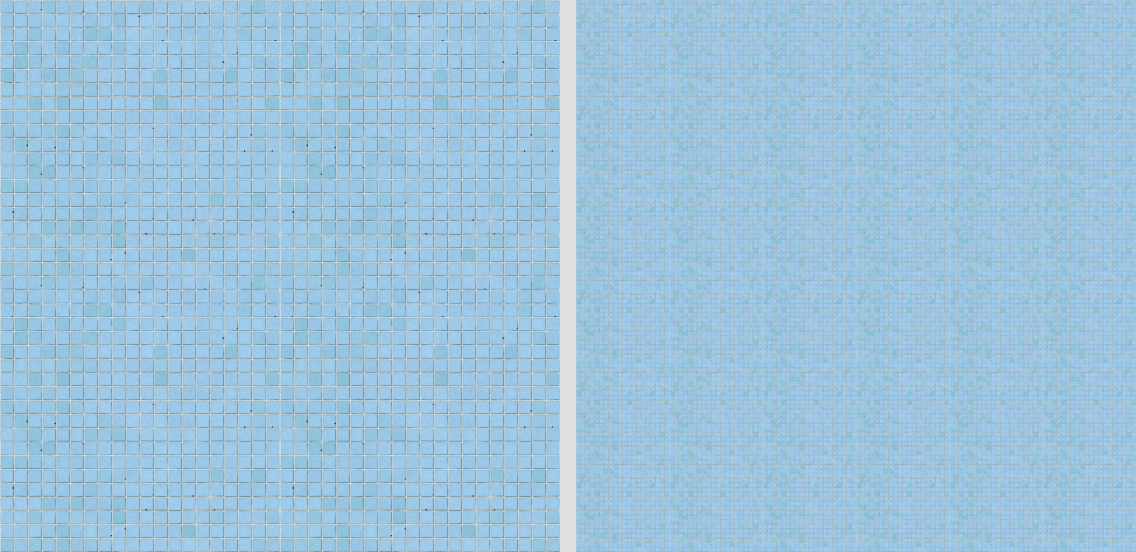
Left: one tile. Right: repeated 3 by 3.
This texture is drawn by a WebGL 2 fragment shader. Its source:

```glsl
#version 300 es
precision highp float;

uniform vec2 u_resolution;
out vec4 outColor;

const float TILES = 40.0;            // tiles across and down
const float BLOCK = 20.0;            // tiles before the variation repeats
const float HALF_SIZE = 0.447;       // half a tile, in cells
const float SIZE_VARIATION = 0.012;
const float SHIFT = 0.014;           // how far tiles sit off centre
const float TILT = 0.018;
const float CORNER = 0.045;
const vec2 SHADOW_OFFSET = vec2(0.036, -0.040);
const float TEAL_SHARE = 0.13;
const float SPECK_SHARE = 0.06;
const float GRAIN = 0.035;

const vec3 TILE_BLUE = vec3(0.622, 0.792, 0.920);
const vec3 TILE_TEAL = vec3(0.555, 0.765, 0.862);
const vec3 GROUT = vec3(0.735, 0.785, 0.795);
const vec3 GROUT_PALE = vec3(0.82, 0.86, 0.87);
const vec3 SHADOW = vec3(0.33, 0.42, 0.45);
const vec3 SPECK = vec3(0.10, 0.13, 0.17);

float hash(vec2 p, float seed) {
  vec3 q = fract(vec3(p.xyx + seed * 7.31) * vec3(0.1031, 0.1030, 0.0973));
  q += dot(q, q.yzx + 33.33);
  return fract((q.x + q.y) * q.z);
}

// Value noise over tile units, wrapping once per block
float noise(vec2 tilePos, float perTile, float seed) {
  vec2 p = tilePos * perTile;
  float period = BLOCK * perTile;
  vec2 i = floor(p);
  vec2 f = fract(p);
  f = f * f * (3.0 - 2.0 * f);
  vec2 a = mod(i, period);
  vec2 b = mod(i + 1.0, period);
  return mix(mix(hash(a, seed), hash(vec2(b.x, a.y), seed), f.x),
             mix(hash(vec2(a.x, b.y), seed), hash(b, seed), f.x), f.y);
}

float roundedBox(vec2 p, vec2 halfSize, float radius) {
  vec2 q = abs(p) - halfSize + radius;
  return length(max(q, 0.0)) + min(max(q.x, q.y), 0.0) - radius;
}

float coverage(float distance, float pixel) {
  return clamp(0.5 - distance / pixel, 0.0, 1.0);
}

vec3 tileColor(vec2 pos, vec2 id, float edge) {
  // Teal tiles gather near the left of each block
  float gather = 0.5 + 0.5 * cos(6.2831853 * (id.x - 2.0) / BLOCK);
  float isTeal = step(hash(id, 1.0), TEAL_SHARE * (0.35 + 1.5 * gather));
  float teal = isTeal * (0.35 + 0.65 * hash(id, 2.0));
  teal += 0.16 * gather + 0.22 * (noise(pos, 0.4, 3.0) - 0.4);
  vec3 color = mix(TILE_BLUE, TILE_TEAL, clamp(teal, 0.0, 1.0));

  // Tone of each tile, cloudy glaze, fine grain and dulled rim
  color += 0.022 * (hash(id, 4.0) - 0.5);
  color += 0.020 * (noise(pos, 2.0, 5.0) - 0.5);
  color += GRAIN * (noise(pos, 9.0, 6.0) - 0.5);
  return color * (1.0 - 0.045 * smoothstep(-0.10, 0.0, edge));
}

void main() {
  vec2 pos = gl_FragCoord.xy / u_resolution * TILES;
  float pixel = TILES / min(u_resolution.x, u_resolution.y);
  vec2 id = mod(floor(pos), BLOCK);
  vec2 cellPos = fract(pos) - 0.5;

  // Hand-laid placement and uneven rim
  vec2 p = cellPos - SHIFT * (2.0 * vec2(hash(id, 7.0), hash(id, 8.0)) - 1.0);
  p += TILT * (hash(id, 9.0) - 0.5) * vec2(-p.y, p.x);
  vec2 halfSize = HALF_SIZE
      + SIZE_VARIATION * (vec2(hash(id, 10.0), hash(id, 11.0)) - 0.5);
  float ragged = 0.016 * (noise(pos, 5.0, 12.0) - 0.5);
  float edge = roundedBox(p, halfSize, CORNER) + ragged;

  // Grout, palest along the upright joint between blocks
  float fromSeam = abs(mod(pos.x + 0.5 * BLOCK, BLOCK) - 0.5 * BLOCK);
  float seam = 1.0 - smoothstep(0.06, 0.12, fromSeam);
  float pale = 0.55 * noise(pos, 1.0, 13.0) + 0.6 * seam;
  vec3 color = mix(GROUT, GROUT_PALE, clamp(pale, 0.0, 1.0));
  color += 0.08 * (noise(pos, 6.0, 14.0) - 0.5);

  // Broken dark gap below and to the right of the tile
  float shadowEdge = roundedBox(p - SHADOW_OFFSET, halfSize, CORNER) + ragged;
  float strength = 0.45 + 0.55 * smoothstep(0.2, 0.75, noise(pos, 1.0, 15.0));
  strength *= 0.75 + 0.25 * noise(pos, 4.0, 16.0);
  color = mix(color, SHADOW, coverage(shadowEdge, pixel) * strength * (1.0 - 0.7 * seam));

  color = mix(color, tileColor(pos, id, edge), coverage(edge, pixel));

  // Occasional pits along the lower or right joint
  float along = mix(-0.4, 0.4, hash(id, 17.0));
  vec2 pit = hash(id, 18.0) < 0.5 ? vec2(along, -0.445) : vec2(0.445, along);
  float radius = mix(0.035, 0.055, hash(id, 19.0));
  float hasPit = step(hash(id, 20.0), SPECK_SHARE);
  color = mix(color, SPECK, 0.9 * hasPit * coverage(length(cellPos - pit) - radius, pixel));

  outColor = vec4(clamp(color, 0.0, 1.0), 1.0);
}
```
